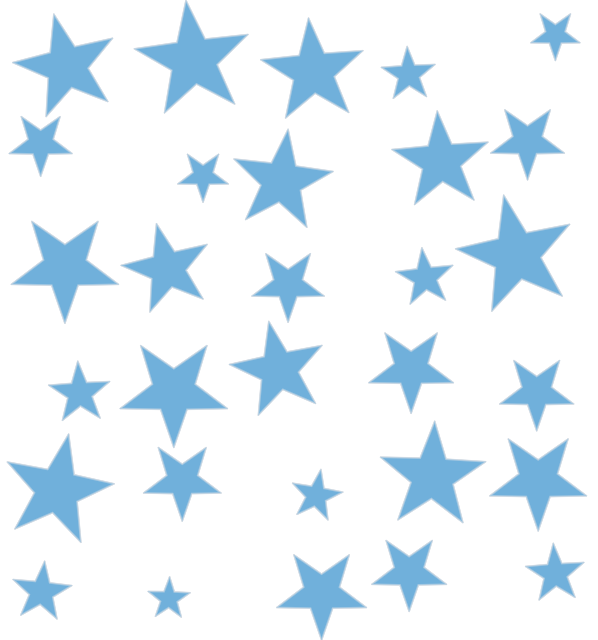
Reproduce this pattern procedurally as a Shadertoy shader.

```glsl
// Scattered flat blue five-pointed stars of mixed size and tilt on white.

#define GRID ivec2(5, 6)              // star cells across and up the canvas
#define JITTER 0.42                   // wander of a star within its cell
#define SIZE_MIN 0.031                // tip radius, in canvas heights
#define SIZE_MAX 0.112
#define NOTCH 0.40                    // inner radius / tip radius
#define TILT 0.50                     // full range of tilt, radians
#define FLIPPED 0.25                  // share of stars pointing down
#define SOFTNESS 0.0043               // full width of the soft edge
#define SEED 7u
#define STAR_BLUE vec3(0.44, 0.69, 0.86)
#define RIM_GREY vec3(0.84, 0.87, 0.90)
#define PAPER vec3(1.0)

const float PI = 3.14159265;

// Integer hash of a cell, three values in 0..1
vec3 hash3(ivec2 cell, uint salt) {
    uvec3 v = uvec3(uvec2(cell), SEED + salt) * 1664525u + 1013904223u;
    v.x += v.y * v.z; v.y += v.z * v.x; v.z += v.x * v.y;
    v ^= v >> 16u;
    v.x += v.y * v.z; v.y += v.z * v.x; v.z += v.x * v.y;
    return vec3(v >> 8u) / 16777216.0;
}

bool outsideGrid(ivec2 cell) {
    return any(lessThan(cell, ivec2(0))) || any(greaterThanEqual(cell, GRID));
}

// Centre (xy) and wanted radius (z) of the star in a cell
vec3 starSeed(ivec2 cell, vec2 canvas) {
    vec3 h = hash3(cell, 0u);
    float spread = fract(dot(vec2(cell), vec2(0.755, 0.570)) + 0.3 * h.z);
    float radius = mix(SIZE_MIN, SIZE_MAX, spread);
    vec2 centre = (vec2(cell) + 0.5 + JITTER * (h.xy - 0.5)) * canvas / vec2(GRID);
    return vec3(clamp(centre, vec2(radius), canvas - radius), radius);
}

// Radius after sharing the gaps with the neighbours
float fittedRadius(ivec2 cell, vec3 star, vec2 canvas) {
    float radius = star.z;
    for (int y = -1; y <= 1; y++)
    for (int x = -1; x <= 1; x++) {
        ivec2 other = cell + ivec2(x, y);
        if (other == cell || outsideGrid(other)) continue;
        vec3 near = starSeed(other, canvas);
        float gap = length((near.xy - star.xy) * vec2(1.0, 1.08));
        radius = min(radius, gap * star.z / (star.z + near.z));
    }
    return radius;
}

// Signed distance to a five-pointed star with one tip up
float starDistance(vec2 p, float radius) {
    float sector = PI / 5.0;
    float angle = abs(mod(atan(p.x, p.y) + sector, 2.0 * sector) - sector);
    vec2 tip = vec2(radius, 0.0);
    vec2 side = NOTCH * radius * vec2(cos(sector), sin(sector)) - tip;
    vec2 q = length(p) * vec2(cos(angle), sin(angle)) - tip;
    float along = clamp(dot(q, side) / dot(side, side), 0.0, 1.0);
    float inside = side.x * q.y - side.y * q.x;
    return length(q - side * along) * (inside > 0.0 ? -1.0 : 1.0);
}

void mainImage(out vec4 fragColor, in vec2 fragCoord) {
    vec2 canvas = vec2(iResolution.x / iResolution.y, 1.0);
    vec2 p = fragCoord / iResolution.y;
    ivec2 home = ivec2(p / canvas * vec2(GRID));

    // Nearest star among the surrounding cells
    float d = 1.0;
    for (int y = -1; y <= 1; y++)
    for (int x = -1; x <= 1; x++) {
        ivec2 cell = home + ivec2(x, y);
        if (outsideGrid(cell)) continue;
        vec3 star = starSeed(cell, canvas);
        vec2 local = p - star.xy;
        if (length(local) > star.z + SOFTNESS) continue;
        vec3 h = hash3(cell, 1u);
        float turn = h.x < FLIPPED ? PI : TILT * (h.y - 0.5);
        float c = cos(turn), s = sin(turn);
        local = mat2(c, -s, s, c) * local;
        d = min(d, starDistance(local, fittedRadius(cell, star, canvas)));
    }

    // Blue fades through a faint grey rim into the paper
    float width = max(SOFTNESS, 1.4 / iResolution.y);
    float t = clamp(d / width + 0.5, 0.0, 1.0);
    vec3 color = mix(STAR_BLUE, RIM_GREY, min(t / 0.7, 1.0));
    color = mix(color, PAPER, smoothstep(0.7, 1.0, t));
    fragColor = vec4(color, 1.0);
}
```
